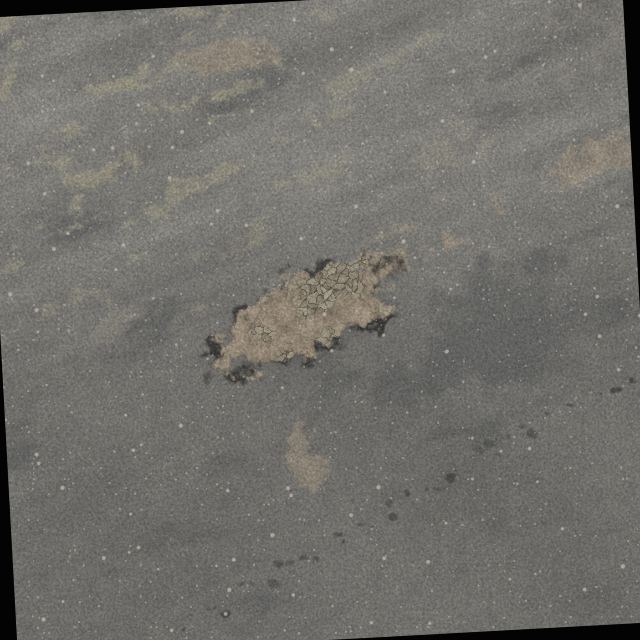
Give the GLSL for this texture, as a Shadertoy shader.

```glsl
// Worn asphalt with a gravel-filled pothole, oil drips and pale streaks, on a slightly tilted square

const vec3 BORDER = vec3(0.01);
const vec3 ASPHALT = vec3(1.015, 1.0, 0.962);
const vec3 SAND = vec3(0.575, 0.525, 0.46);
const vec3 LICHEN = vec3(0.575, 0.56, 0.49);
const vec3 STAIN = vec3(0.345, 0.35, 0.35);
const vec3 OIL = vec3(0.23, 0.23, 0.225);
const vec3 CHIP = vec3(0.74, 0.73, 0.69);

vec2 hash2(vec2 p) {
    vec3 q = fract(p.xyx * vec3(0.1031, 0.1030, 0.0973));
    q += dot(q, q.yzx + 33.33);
    return fract((q.xx + q.yz) * q.zy);
}

vec2 rotate(vec2 p, float angle) {
    float c = cos(angle), s = sin(angle);
    return vec2(c * p.x + s * p.y, c * p.y - s * p.x);
}

float slope(vec2 cell, vec2 offset) {
    float a = 6.2832 * hash2(cell).x;
    return dot(vec2(cos(a), sin(a)), offset);
}

// Gradient noise, roughly -0.7 to 0.7
float noise(vec2 p) {
    vec2 i = floor(p), f = p - i;
    vec2 u = f * f * f * (f * (f * 6.0 - 15.0) + 10.0);
    vec2 e = vec2(1.0, 0.0);
    return mix(mix(slope(i, f), slope(i + e, f - e), u.x),
               mix(slope(i + e.yx, f - e.yx), slope(i + e.xx, f - e.xx), u.x), u.y);
}

float fbm(vec2 p) {
    float sum = 0.0, amp = 0.6;
    for (int i = 0; i < 5; i++) {
        sum += amp * noise(p);
        p = rotate(p, 0.65) * 2.03 + 7.3;
        amp *= 0.55;
    }
    return sum;
}

// Nearest cell distance, gap to the next cell, random id
vec3 stones(vec2 p) {
    vec2 base = floor(p);
    float near = 9.0, next = 9.0, id = 0.0;
    for (int y = -1; y <= 1; y++)
    for (int x = -1; x <= 1; x++) {
        vec2 cell = base + vec2(x, y);
        vec2 h = hash2(cell);
        float d = length(cell + h - p);
        if (d < near) { next = near; near = d; id = fract(h.x * 7.1 + h.y * 3.7); }
        else next = min(next, d);
    }
    return vec3(near, next - near, id);
}

// Bright chips: one small dot in a share of the grid cells
float chips(vec2 p, float share) {
    vec2 cell = floor(p), h = hash2(cell), k = hash2(cell + 51.0);
    float radius = mix(0.1, 0.24, k.y);
    float dot_ = smoothstep(radius + 0.1, radius - 0.1, length(p - cell - mix(vec2(0.3), vec2(0.7), h)));
    return dot_ * step(k.x, share);
}

// Positive inside a ragged ellipse, zero at its edge
float blob(vec2 p, vec2 center, vec2 size, float angle, float ragged) {
    return 1.0 - length(rotate(p - center, angle) / size) + ragged;
}

// Dark drops scattered along a line from a to b
float drips(vec2 p, vec2 a, vec2 b) {
    float mask = 0.0;
    for (int i = 0; i < 36; i++) {
        vec2 h = hash2(vec2(float(i), 4.0)), k = hash2(vec2(float(i), 19.0));
        vec2 center = mix(a, b, (float(i) + h.x) / 36.0) + vec2(0.0, 0.035) * (h.y - 0.5);
        float radius = mix(0.002, 0.009, k.x * k.x);
        float d = length((p - center) * vec2(0.8, 1.1));
        mask = max(mask, smoothstep(radius + 0.003, radius - 0.003, d) * mix(0.4, 1.0, k.y));
    }
    return mask;
}

void mainImage(out vec4 fragColor, in vec2 fragCoord) {
    vec2 uv = fragCoord / iResolution.xy;
    vec2 along = rotate(uv, 0.37);
    float ragged = fbm(uv * 16.0), crumble = fbm(uv * 38.0 + 5.0);
    float grain = noise(uv * 173.0) * 0.6 + noise(rotate(uv, 0.6) * 287.0);
    float upper = smoothstep(0.3, 0.85, uv.y + 0.12 * (0.5 - uv.x));

    // Asphalt tone: far part lighter, tyre streaks, mottling
    float streak = noise(along * vec2(2.2, 17.0)) + 0.6 * noise(along * vec2(5.0, 48.0) + 9.0);
    float tone = mix(0.425, 0.482, upper) + 0.05 * fbm(uv * 3.5 + 2.0);
    tone += 0.055 * streak * mix(0.3, 1.0, upper) + 0.04 * crumble;
    vec3 color = tone * ASPHALT;

    // Dark damp stains, mostly at the lower right
    float damp = blob(uv, vec2(0.76, 0.48), vec2(0.21, 0.1), 0.4, ragged * 1.1 + fbm(uv * 5.0));
    color = mix(color, STAIN, 0.6 * smoothstep(-0.1, 0.6, damp));
    float smear = fbm(along * vec2(4.0, 11.0) + 31.0);
    color = mix(color, STAIN, 0.55 * smoothstep(0.14, 0.4, smear));

    // Pale crumbly lichen drawn out along the streaks
    float pale = fbm(along * vec2(7.0, 17.0) + 3.0) + 0.45 * crumble;
    float region = upper * smoothstep(1.0, 0.15, uv.x) + 0.25 * upper;
    color = mix(color, LICHEN, 0.65 * region * smoothstep(0.1, 0.32, pale));

    // Main pothole and the smaller sandy patches around it
    float edge = ragged * 0.75 + crumble * 0.5;
    float hole = blob(uv, vec2(0.475, 0.508), vec2(0.15, 0.062), 0.42, edge);
    float spill = blob(uv, vec2(0.53, 0.555), vec2(0.27, 0.045), 0.42, edge * 2.0 - 0.25);
    spill = max(spill, blob(uv, vec2(0.35, 0.91), vec2(0.085, 0.03), 0.1, edge * 1.6));
    spill = max(spill, blob(uv, vec2(0.48, 0.275), vec2(0.03, 0.055), 0.5, edge * 2.0));
    spill = max(spill, blob(uv, vec2(0.93, 0.75), vec2(0.075, 0.03), 0.3, edge * 2.0));
    color = mix(color, SAND * (1.0 + 0.25 * crumble), 0.6 * smoothstep(0.0, 0.35, spill));

    // Gravel: stones with dark gaps, half buried in sand
    vec3 rock = stones(uv * 85.0 + crumble);
    vec3 gravel = mix(SAND * 0.84, LICHEN * 1.1, rock.z) * mix(0.62, 1.0, smoothstep(0.0, 0.22, rock.y));
    float bare = smoothstep(-0.12, 0.2, fbm(uv * 13.0 + 8.0) + 1.6 * (uv.y - 0.51));
    vec3 fill = mix(SAND * (0.97 + 0.3 * crumble), gravel, 0.85 * bare);
    color = mix(color, fill, smoothstep(-0.02, 0.14, hole));

    // Broken shadowed rim
    float rim = exp(-pow((hole + 0.02) / 0.11, 2.0)) * smoothstep(-0.12, 0.25, fbm(uv * 21.0 + 14.0));
    color *= 1.0 - 0.5 * rim;

    // Oil drips, fine grain and light chips
    vec2 wobble = uv + 0.012 * vec2(crumble, ragged);
    color = mix(color, OIL, 0.75 * drips(wobble, vec2(0.27, 0.01), vec2(0.99, 0.42)));
    color *= 1.0 + 0.2 * grain;
    color = mix(color, CHIP, 0.5 * chips(uv * 125.0, 0.09));
    color = mix(color, CHIP, 0.75 * chips(rotate(uv, 0.5) * 72.0, 0.025));

    // Tilted square against the black border
    vec2 q = abs(rotate(uv - 0.5, 0.0546));
    color = mix(color, BORDER, smoothstep(-0.001, 0.001, max(q.x, q.y) - 0.5));
    fragColor = vec4(color, 1.0);
}
```
